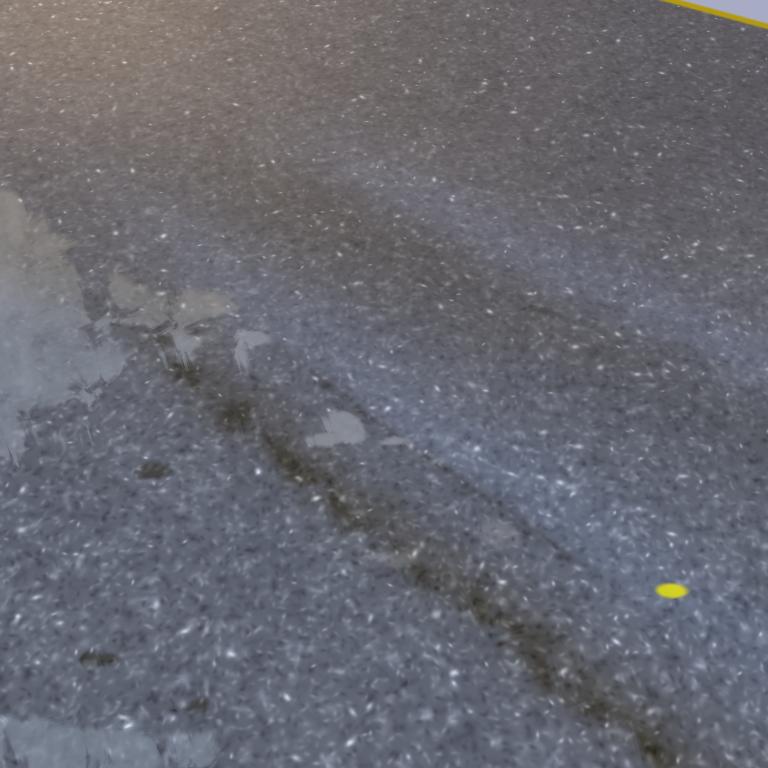
This texture is drawn by a Shadertoy shader. Its source:

```glsl
// Worn asphalt seen at a slant: pale tracks, a mossy seam, a crack and dusty stains.
// Smooth colour fields set the tone, layered sines roughen the edges, and cellular
// layers in a foreshortened ground plane scatter the stone chips.

vec2 hash2(vec2 cell) {
    vec2 k = vec2(dot(cell, vec2(127.1, 311.7)), dot(cell, vec2(269.5, 183.3)));
    return fract(sin(k) * 43758.55);
}

mat2 rotation(float angle) {
    float c = cos(angle), s = sin(angle);
    return mat2(c, s, -s, c);
}

// Layered, mutually warped sines, roughly in -1..1
float waves(vec2 p, float frequency) {
    float sum = 0.0, gain = 0.5;
    vec2 q = p * frequency;
    for (int i = 0; i < 5; i++) {
        q = rotation(1.1) * q + 0.7 * sin(q.yx * 1.3 + float(i));
        sum += gain * sin(q.x) * cos(q.y);
        q *= 1.8;
        gain *= 0.62;
    }
    return sum;
}

// Uneven chips, one per cell: x = signed tone, y = rare glint
vec2 chips(vec2 q) {
    vec2 home = floor(q), result = vec2(0.0);
    for (int y = -1; y <= 1; y++)
    for (int x = -1; x <= 1; x++) {
        vec2 cell = home + vec2(x, y);
        vec2 place = hash2(cell), kind = hash2(cell + 57.3);
        vec2 d = rotation(kind.x * 3.14) * (q - cell - place);
        float cover = exp(-dot(d * d, vec2(4.5, mix(7.0, 19.0, place.x))));
        result.x += cover * (kind.y * 2.0 - 0.95);
        result.y += cover * cover * smoothstep(0.95, 1.0, kind.y);
    }
    return result;
}

// Height above the sloping line y = start + slope * x
float aboveLine(vec2 p, float start, float slope) {
    return (p.y - start - slope * p.x) * inversesqrt(1.0 + slope * slope);
}

float bell(float d, float width) {
    return exp(-d * d / (width * width));
}

// Positive inside a tilted ellipse, approximately a distance
float blob(vec2 p, vec2 centre, vec2 radius, float tilt) {
    vec2 d = rotation(-tilt) * (p - centre);
    return (1.0 - length(d / radius)) * min(radius.x, radius.y);
}

float mask(float d, float softness) {
    return smoothstep(-softness, softness, d);
}

vec3 groundTone(vec2 p, float rough) {
    vec3 tone = mix(vec3(0.375, 0.395, 0.45), vec3(0.395, 0.378, 0.39), smoothstep(0.3, 0.9, p.y));
    tone += vec3(0.15, 0.115, 0.07) * bell(length((p - vec2(0.08, 1.02)) / vec2(0.34, 0.2)), 1.0);
    tone += vec3(0.025, 0.02, 0.01) * bell(length(p - vec2(0.3, 0.85)), 0.35);
    tone -= vec3(0.035, 0.027, 0.015) * smoothstep(0.5, 1.0, p.x) * smoothstep(0.55, 0.9, p.y);
    // Pale tracks and the brown strips between them
    float upper = aboveLine(p, 1.0, -0.47) + rough * 0.02;
    float lower = aboveLine(p, 0.83, -0.68) + rough * 0.02;
    tone += vec3(0.03, 0.04, 0.065) * bell(upper, 0.04) * smoothstep(0.28, 0.55, p.x);
    tone -= vec3(0.025, 0.03, 0.045) * bell(upper + 0.085, 0.06) * smoothstep(0.2, 0.4, p.x);
    tone += vec3(0.025, 0.037, 0.06) * bell(lower, 0.055) * smoothstep(0.0, 0.35, p.x);
    return tone + 0.018 * rough;
}

vec3 addSeams(vec3 color, vec2 p, float rough, float fine) {
    float seam = aboveLine(p, 0.712, -0.81) + rough * 0.016 + fine * 0.008;
    float along = smoothstep(0.14, 0.25, p.x);
    color = mix(color, vec3(0.32, 0.31, 0.305), 0.6 * along * bell(seam - 0.014, 0.045));
    color = mix(color, vec3(0.23, 0.215, 0.175), along * bell(seam, 0.019) * clamp(0.4 + 0.8 * fine, 0.0, 0.8));
    float crack = aboveLine(p, 0.797, -0.70) + rough * 0.006 + fine * 0.003;
    float reach = smoothstep(0.31, 0.38, p.x) * (1.0 - smoothstep(0.6, 0.9, p.x));
    color = mix(color, vec3(0.31, 0.305, 0.32), 0.3 * reach * bell(crack + 0.008, 0.016));
    return mix(color, vec3(0.25, 0.245, 0.26), reach * bell(crack, 0.005) * clamp(0.35 + 0.5 * fine, 0.05, 0.65));
}

vec3 addStains(vec3 color, vec2 p, float rough, float fine) {
    vec2 w = p + 0.016 * vec2(rough, fine);
    float dust = blob(w, vec2(-0.01, 0.585), vec2(0.13, 0.17), 0.15);
    dust = max(dust, blob(w, vec2(0.19, 0.602), vec2(0.14, 0.036), -0.18));
    dust = max(dust, blob(w, vec2(0.09, 0.528), vec2(0.12, 0.035), 0.1));
    dust = max(dust, blob(w, vec2(0.03, 0.435), vec2(0.08, 0.03), 0.1));
    dust += 0.03 * fine + 0.018 * rough - 0.004;
    vec3 dustTone = mix(vec3(0.50, 0.525, 0.575), vec3(0.52, 0.505, 0.495), smoothstep(0.56, 0.70, p.y + 0.25 * p.x));
    color = mix(color, dustTone + 0.05 * fine + 0.04 * rough, 0.85 * mask(dust, 0.009));
    float puddle = blob(w, vec2(0.09, 0.03), vec2(0.17, 0.036), -0.08);
    color = mix(color, vec3(0.49, 0.53, 0.59), 0.75 * mask(puddle + 0.03 * fine - 0.004, 0.008));
    // Bare flakes beside the crack
    vec2 e = p + 0.009 * vec2(fine, rough);
    float flake = max(blob(e, vec2(0.446, 0.448), vec2(0.032, 0.018), -0.35), blob(e, vec2(0.430, 0.434), vec2(0.024, 0.010), 0.1));
    flake = max(flake, blob(e, vec2(0.514, 0.431), vec2(0.016, 0.006), 0.0));
    flake = max(flake, blob(e, vec2(0.33, 0.56), vec2(0.026, 0.009), -0.2));
    color = mix(color, vec3(0.55, 0.565, 0.60), 0.85 * mask(flake + 0.005 * fine, 0.003));
    float faint = max(blob(e, vec2(0.51, 0.275), vec2(0.032, 0.008), -0.1), blob(e, vec2(0.65, 0.305), vec2(0.028, 0.014), -0.4));
    color = mix(color, vec3(0.50, 0.51, 0.54), 0.6 * mask(faint + 0.008 * fine, 0.005));
    // Dark clods
    float clod = max(blob(e, vec2(0.207, 0.39), vec2(0.016, 0.009), 0.0), blob(e, vec2(0.135, 0.145), vec2(0.022, 0.013), -0.3));
    clod = max(clod, max(blob(e, vec2(0.25, 0.08), vec2(0.022, 0.010), 0.0), blob(e, vec2(0.705, 0.597), vec2(0.014, 0.004), 0.0)));
    return mix(color, vec3(0.22, 0.21, 0.19), 0.7 * mask(clod + 0.008 * fine, 0.006));
}

void mainImage(out vec4 fragColor, in vec2 fragCoord) {
    vec2 p = fragCoord / iResolution.xy;
    float rough = waves(p, 14.0), fine = waves(p + 3.7, 48.0);
    vec3 color = addStains(addSeams(groundTone(p, rough), p, rough, fine), p, rough, fine);

    // Chips shrink with distance and fade over dust
    float depth = 1.0 / (2.2 - p.y);
    vec2 ground = vec2((p.x - 0.5) * depth, 2.2 * depth);
    vec2 coarse = chips(ground * 120.0), small = chips(ground * 210.0 + 31.0);
    float dusty = smoothstep(0.46, 0.51, color.g) * (1.0 - smoothstep(0.75, 0.85, p.y));
    float strength = mix(0.145, 0.075, smoothstep(0.1, 0.85, p.y)) * (1.0 - 0.75 * dusty);
    float grain = 0.9 * coarse.x + 0.9 * small.x;
    color += strength * max(grain, 0.65 * grain) * vec3(0.95, 1.0, 1.06);
    color += 0.26 * (coarse.y + 0.7 * small.y) * (1.0 - 0.8 * dusty);

    // Yellow scrap, then the painted edge and pale floor in the corner
    vec2 s = p + 0.004 * vec2(fine, rough);
    float scrap = blob(s, vec2(0.876, 0.233), vec2(0.020, 0.009), -0.05);
    color = mix(color, vec3(0.78, 0.77, 0.10) + 0.12 * fine, mask(scrap, 0.003));
    float edge = aboveLine(p, 1.236, -0.27);
    color = mix(color, vec3(0.70, 0.60, 0.08), mask(edge + 0.004, 0.002));
    color = mix(color, vec3(0.66, 0.67, 0.77), mask(edge - 0.003, 0.002));
    fragColor = vec4(clamp(color, 0.0, 1.0), 1.0);
}
```
